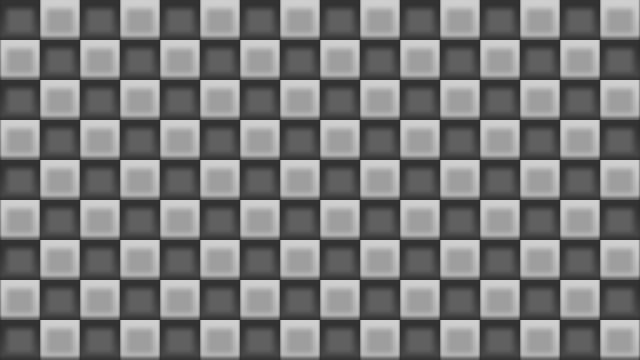
Reproduce this pattern procedurally as a Shadertoy shader.

```glsl
// A grey checkerboard of raised light tiles and sunken dark tiles, 16 by 9.
// Each tile blends a soft inner panel into a vertically shaded rim, then
// darkens towards its sides and foot; tile parity picks the two finishes.

const float ROWS = 9.0;

// Tones of the two finishes
const float LIGHT_PANEL = 0.62;
const float LIGHT_RIM_TOP = 0.81;
const float LIGHT_RIM_FOOT = 0.73;
const float DARK_PANEL = 0.375;
const float DARK_RIM_TOP = 0.195;
const float DARK_RIM_FOOT = 0.27;

// Start and end of the rim-to-panel fade, in tile widths
const vec2 SIDE_FADE = vec2(0.04, 0.29);
const vec2 TOP_FADE = vec2(0.10, 0.35);
const vec2 FOOT_FADE = vec2(0.07, 0.29);

// Width of the edge shadows, and the brightness left at the outer edge
const float SIDE_SHADOW_WIDTH = 0.055;
const float FOOT_SHADOW_WIDTH = 0.15;
const vec2 LIGHT_EDGE = vec2(0.68, 0.52);  // side, foot
const vec2 DARK_EDGE = vec2(0.90, 0.76);

// Soft-cornered mask of the inner panel
float panelMask(vec2 uv) {
    float side = min(uv.x, 1.0 - uv.x);
    return smoothstep(SIDE_FADE.x, SIDE_FADE.y, side)
         * smoothstep(TOP_FADE.x, TOP_FADE.y, 1.0 - uv.y)
         * smoothstep(FOOT_FADE.x, FOOT_FADE.y, uv.y);
}

// Narrow shadows along the sides and the foot
float edgeShade(vec2 uv, vec2 edge) {
    float side = min(uv.x, 1.0 - uv.x);
    return mix(edge.x, 1.0, smoothstep(0.0, SIDE_SHADOW_WIDTH, side))
         * mix(edge.y, 1.0, smoothstep(0.0, FOOT_SHADOW_WIDTH, uv.y));
}

float tileTone(vec2 uv, float panel, float rimTop, float rimFoot, vec2 edge) {
    float rim = mix(rimFoot, rimTop, smoothstep(0.1, 0.9, uv.y));
    return mix(rim, panel, panelMask(uv)) * edgeShade(uv, edge);
}

// 1 on raised tiles, 0 on sunken ones, smoothed across shared borders
float raisedCoverage(vec2 grid, float pixel) {
    vec2 uv = fract(grid);
    vec2 parity = 1.0 - 2.0 * mod(floor(grid), 2.0);
    vec2 signedDist = min(uv, 1.0 - uv) * parity;
    vec2 band = clamp(2.0 * signedDist / pixel, -1.0, 1.0);
    return 0.5 - 0.5 * band.x * band.y;
}

void mainImage(out vec4 fragColor, in vec2 fragCoord) {
    float pixel = ROWS / iResolution.y;
    vec2 grid = fragCoord * pixel;
    vec2 uv = fract(grid);

    float light = tileTone(uv, LIGHT_PANEL, LIGHT_RIM_TOP, LIGHT_RIM_FOOT, LIGHT_EDGE);
    float dark = tileTone(uv, DARK_PANEL, DARK_RIM_TOP, DARK_RIM_FOOT, DARK_EDGE);
    float tone = mix(dark, light, raisedCoverage(grid, pixel));

    fragColor = vec4(vec3(tone), 1.0);
}
```
